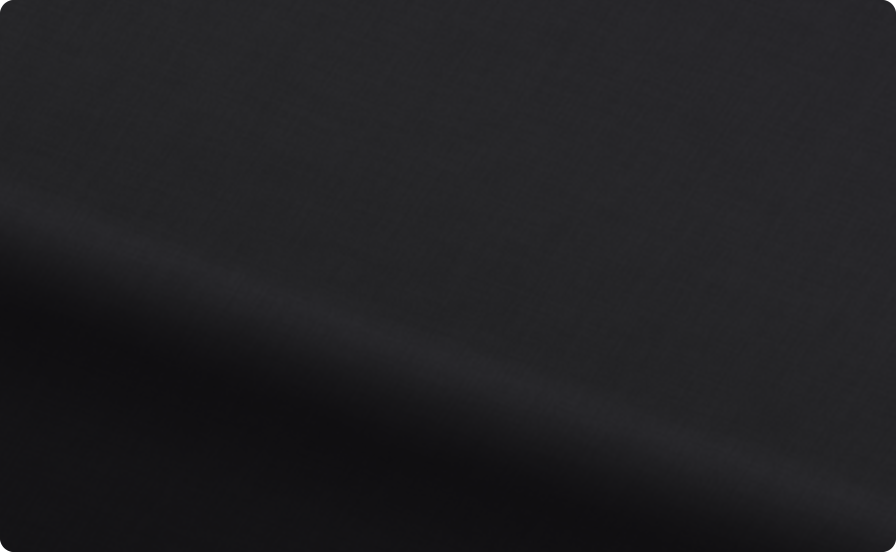
Write a Shadertoy shader that draws this texture.

```glsl
// Draws dark woven cloth with a soft diagonal fold, on a card with rounded corners.

// Lengths are in canvas heights
const vec3 CLOTH_COLOR = vec3(0.145, 0.145, 0.154);
const vec3 SHADOW_COLOR = vec3(0.063, 0.059, 0.068);
const vec3 LOWER_COLOR = vec3(0.079, 0.076, 0.085);
const vec3 SHEEN_COLOR = vec3(0.017, 0.016, 0.020);
const vec3 BACKDROP_COLOR = vec3(1.0);
const float FOLD_HEIGHT = 0.692;   // fold edge at the left side
const float FOLD_SLOPE = -0.353;
const float FOLD_BEND = 0.008;
const float SHADOW_START = 0.015;  // depth below the fold edge
const float SHADOW_END = 0.255;
const float SHEEN_DEPTH = 0.050;
const float SHEEN_RISE = 0.032;    // width above the brightest line
const float SHEEN_FALL = 0.060;    // width below it
const float CORNER_RADIUS = 0.026;
const float THREAD_COUNT = 170.0;  // threads per canvas height
const float THREAD_STRETCH = 0.10;
const float WEAVE_STRENGTH = 0.125;
const float MOTTLE_STRENGTH = 0.020;

float hash(vec2 p) {
    vec3 q = fract(vec3(p.xyx) * 0.1031);
    q += dot(q, q.yzx + 33.33);
    return fract((q.x + q.y) * q.z);
}

float valueNoise(vec2 p) {
    vec2 cell = floor(p);
    vec2 f = fract(p);
    f = f * f * (3.0 - 2.0 * f);
    float bottom = mix(hash(cell), hash(cell + vec2(1.0, 0.0)), f.x);
    float top = mix(hash(cell + vec2(0.0, 1.0)), hash(cell + vec2(1.0)), f.x);
    return mix(bottom, top, f.y);
}

// Irregular threads running along the given angle, centred on zero
float threads(vec2 p, float angle) {
    vec2 along = vec2(cos(angle), sin(angle));
    vec2 q = vec2(dot(p, along), dot(p, vec2(-along.y, along.x)));
    return valueNoise(q * THREAD_COUNT * vec2(THREAD_STRETCH, 1.0) + 200.0) - 0.5;
}

float weave(vec2 p) {
    float grain = valueNoise(p * THREAD_COUNT * 1.2 + 70.0) - 0.5;
    return 0.35 * threads(p, -0.34) + 0.4 * threads(p, 0.98) + 0.45 * grain;
}

float roundedBox(vec2 p, vec2 halfSize, float radius) {
    vec2 q = abs(p) - halfSize + radius;
    return length(max(q, 0.0)) + min(max(q.x, q.y), 0.0) - radius;
}

// Light over the cloth, by depth below the fold edge
vec3 clothShade(vec2 p, float aspect) {
    float across = p.x / aspect;
    float edge = FOLD_HEIGHT + FOLD_SLOPE * p.x - FOLD_BEND * sin(3.14159 * across);
    float depth = edge - p.y;

    // Upper plane dims slightly towards the fold
    float nearFold = smoothstep(-0.40, 0.0, depth);
    vec3 upper = CLOTH_COLOR * mix(1.03, 0.955, nearFold);
    upper += vec3(0.003, 0.0, 0.005) * smoothstep(0.6, 1.2, across * 0.7 + p.y * 0.5);

    // Rounded crest, then shadow, then faint light on the lower cloth
    float shadow = smoothstep(SHADOW_START, SHADOW_END, depth);
    float lowerLight = smoothstep(0.26, 0.48, depth);
    vec3 color = mix(upper, mix(SHADOW_COLOR, LOWER_COLOR, lowerLight), shadow);
    float offset = depth - SHEEN_DEPTH;
    offset /= offset < 0.0 ? SHEEN_RISE : SHEEN_FALL;
    return color + SHEEN_COLOR * exp(-offset * offset);
}

void mainImage(out vec4 fragColor, in vec2 fragCoord) {
    vec2 p = fragCoord / iResolution.y;
    float aspect = iResolution.x / iResolution.y;
    float pixel = 1.0 / iResolution.y;

    // Cloth and its texture
    vec3 color = clothShade(p, aspect);
    float mottle = valueNoise(p * vec2(18.0, 26.0)) - 0.5;
    color *= 1.0 + WEAVE_STRENGTH * weave(p) + MOTTLE_STRENGTH * mottle;

    // Rounded card outline
    vec2 halfSize = 0.5 * vec2(aspect, 1.0);
    float outline = roundedBox(p - halfSize, halfSize, CORNER_RADIUS);
    float outside = smoothstep(-0.5 * pixel, 0.8 * pixel, outline);
    fragColor = vec4(mix(color, BACKDROP_COLOR, outside), 1.0);
}
```
